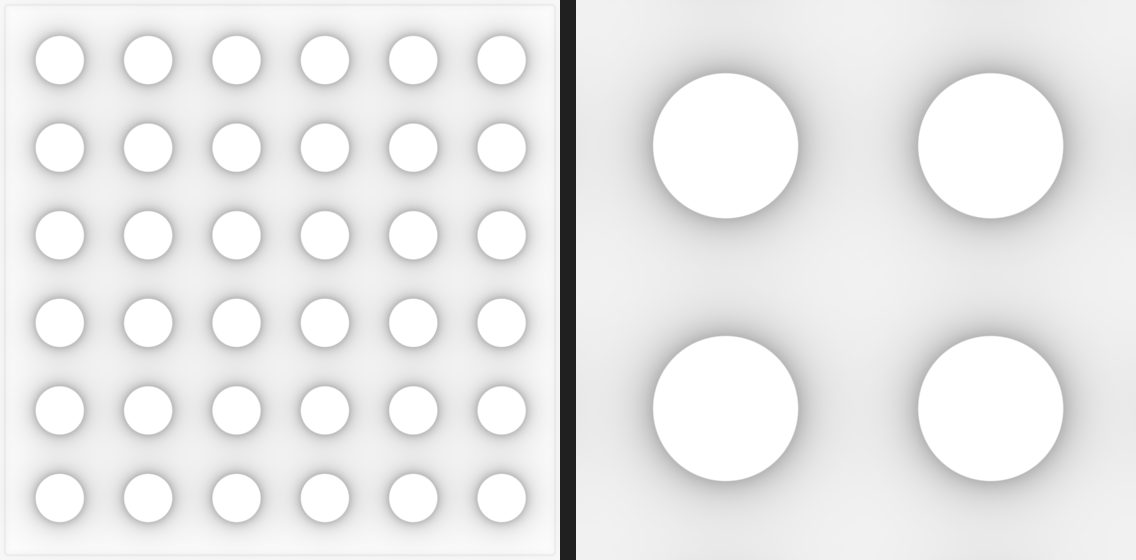
Left: the whole. Right: its middle third, enlarged.
This pattern is drawn by a WebGL 2 fragment shader. Its source:

```glsl
#version 300 es
precision highp float;

uniform vec2 u_resolution;
out vec4 fragColor;

const int DOTS_PER_SIDE = 6;
const vec2 FIRST_DOT = vec2(0.1068, 0.1107);
const vec2 DOT_PITCH = vec2(0.1578, 0.1564);
const float DOT_RADIUS = 0.0432;

const vec3 PLATE_COLOR = vec3(0.995);
const vec3 DOT_COLOR = vec3(1.0);

// Tight contact shade plus a broad halo around one dot
float dotShade(float dist) {
    float d = max(dist, 0.0);
    return 0.17 * exp(-d / 0.0088) + 0.098 * exp(-d / 0.0325);
}

// Signed distance to a rounded square centred on the origin
float roundedSquare(vec2 p, float halfSize, float radius) {
    vec2 q = abs(p) - halfSize + radius;
    return length(max(q, 0.0)) + min(max(q.x, q.y), 0.0) - radius;
}

// Soft line of the given half width
float softLine(float dist, float width) {
    float t = dist / width;
    return exp(-t * t);
}

// Faint mottling from layered sines
float mottle(vec2 p) {
    float sum = 0.0;
    float amplitude = 0.5;
    for (int i = 0; i < 3; i++) {
        sum += amplitude * sin(p.x + 1.7 * sin(p.y)) * sin(p.y - 1.3 * sin(p.x));
        p = mat2(0.8, 0.6, -0.6, 0.8) * p * 2.1;
        amplitude *= 0.5;
    }
    return sum;
}

// Accumulated shade in x, distance to the nearest dot edge in y
vec2 dotField(vec2 p) {
    float shade = 0.0;
    float nearest = 1.0;
    for (int row = 0; row < DOTS_PER_SIDE; row++) {
        for (int col = 0; col < DOTS_PER_SIDE; col++) {
            vec2 center = FIRST_DOT + DOT_PITCH * vec2(col, row);
            float dist = length(p - center) - DOT_RADIUS;
            shade += dotShade(dist);
            nearest = min(nearest, dist);
        }
    }
    return vec2(shade, nearest);
}

// Bevelled frame: dim outer lip and a thin groove
float frameShade(vec2 p, float pixel) {
    float edge = roundedSquare(p - 0.5, 0.491, 0.006);
    float lip = 0.022 * smoothstep(-pixel, pixel, edge);
    float groove = 0.045 * softLine(edge, 0.0022);
    float innerFade = 0.012 * softLine(edge + 0.004, 0.006);
    return lip + groove + innerFade;
}

void main() {
    vec2 uv = gl_FragCoord.xy / u_resolution;
    float pixel = 1.0 / min(u_resolution.x, u_resolution.y);

    vec2 field = dotField(uv);
    float grain = 0.0015 * mottle(uv * 160.0);
    vec3 color = PLATE_COLOR - field.x - frameShade(uv, pixel) + grain;

    // White discs over the shaded plate
    float disc = 1.0 - smoothstep(-pixel, pixel, field.y);
    color = mix(color, DOT_COLOR, disc);

    fragColor = vec4(clamp(color, 0.0, 1.0), 1.0);
}
```
